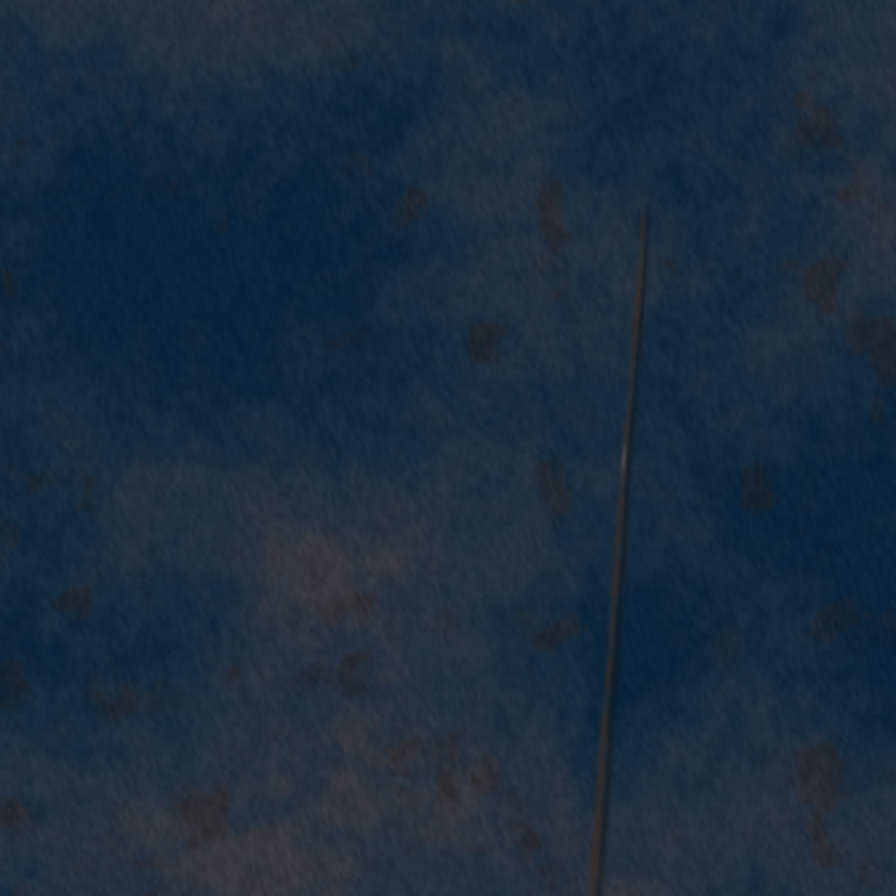
Give the GLSL for this texture, as a Shadertoy shader.

```glsl
const vec3 DEEP_BLUE = vec3(0.035, 0.140, 0.232);
const vec3 SLATE_BLUE = vec3(0.088, 0.170, 0.241);
const vec3 DUSTY_GREY = vec3(0.142, 0.192, 0.252);
const vec3 WARM_GREY = vec3(0.208, 0.218, 0.250);
const vec3 RUST = vec3(0.235, 0.165, 0.145);
const vec3 CRACK_SHADOW = vec3(0.070, 0.085, 0.115);

float hash(vec2 p) {
    vec3 q = fract(p.xyx * 0.1031);
    q += dot(q, q.yzx + 33.33);
    return fract((q.x + q.y) * q.z);
}

float valueNoise(vec2 p) {
    vec2 cell = floor(p);
    vec2 f = fract(p);
    f = f * f * (3.0 - 2.0 * f);
    float low = mix(hash(cell), hash(cell + vec2(1, 0)), f.x);
    float high = mix(hash(cell + vec2(0, 1)), hash(cell + vec2(1, 1)), f.x);
    return mix(low, high, f.y);
}

float fbm(vec2 p, int octaves) {
    float sum = 0.0, weight = 0.5, total = 0.0;
    for (int i = 0; i < octaves; i++) {
        sum += weight * valueNoise(p);
        total += weight;
        weight *= 0.55;
        p = mat2(1.6, 1.2, -1.2, 1.6) * p + 17.3;
    }
    return sum / total;
}

// Soft elliptical wash of pigment
float wash(vec2 p, vec2 center, vec2 radius) {
    vec2 d = (p - center) / radius;
    return exp(-dot(d, d));
}

// Pigment level: 0 is saturated blue, 1 is faded grey
float pigment(vec2 uv) {
    vec2 drift = vec2(fbm(uv * 5.0 + 3.0, 4), fbm(uv * 5.0 + 41.0, 4)) - 0.5;
    vec2 p = uv + 0.16 * drift;
    float level = 0.43;
    level -= 0.42 * wash(p, vec2(0.18, 0.70), vec2(0.30, 0.20));
    level -= 0.34 * wash(p, vec2(0.94, 0.40), vec2(0.22, 0.20));
    level -= 0.34 * wash(p, vec2(0.68, 0.25), vec2(0.07, 0.13));
    level -= 0.26 * wash(p, vec2(0.70, 0.88), vec2(0.09, 0.10));
    level -= 0.24 * wash(p, vec2(0.10, 0.29), vec2(0.12, 0.10));
    level += 0.38 * wash(p, vec2(0.40, 0.04), vec2(0.38, 0.18));
    level += 0.30 * wash(p, vec2(0.38, 0.38), vec2(0.24, 0.09));
    level += 0.30 * wash(p, vec2(0.22, 1.00), vec2(0.22, 0.09));
    level += 0.22 * wash(p, vec2(0.98, 0.66), vec2(0.11, 0.14));
    level += 0.16 * wash(p, vec2(0.55, 0.68), vec2(0.17, 0.13));
    level += 0.20 * wash(p, vec2(0.86, 0.07), vec2(0.18, 0.10));
    level += 0.60 * (fbm(p * 7.0 + 9.0, 5) - 0.5);
    level += 0.34 * (fbm(uv * 32.0, 3) - 0.5);
    return clamp(level, 0.0, 1.0);
}

vec3 pigmentColor(float level) {
    vec3 color = mix(DEEP_BLUE, SLATE_BLUE, smoothstep(0.05, 0.38, level));
    color = mix(color, DUSTY_GREY, smoothstep(0.34, 0.62, level));
    return mix(color, WARM_GREY, smoothstep(0.60, 0.92, level));
}

// Short, slightly slanted paper fibres
float fibres(vec2 uv) {
    vec2 p = vec2(uv.x + 0.25 * uv.y, uv.y);
    float fine = valueNoise(p * vec2(230.0, 125.0));
    float coarse = valueNoise(p * vec2(105.0, 62.0) + 51.0);
    return 0.6 * fine + 0.4 * coarse - 0.5;
}

// Thin, leaning crack with a pale core and a dark edge
vec3 addCrack(vec3 color, vec2 uv, float pixel) {
    float along = uv.y / 0.80;
    float center = 0.659 + 0.062 * along + 0.004 * (fbm(vec2(uv.y * 14.0, 2.0), 3) - 0.5);
    float offset = uv.x - center;
    float reach = 1.0 - smoothstep(0.70, 0.81, uv.y);
    float wear = fbm(vec2(uv.y * 28.0, 7.0), 3);
    float width = mix(0.0045, 0.0025, clamp(along, 0.0, 1.0)) + pixel * 0.5;
    float core = exp(-pow(offset / width, 2.0));
    float edge = exp(-pow((offset - 1.6 * width) / width, 2.0));
    vec3 coreColor = mix(WARM_GREY * vec3(0.92, 0.86, 0.76), RUST, smoothstep(0.35, 0.65, wear));
    color = mix(color, CRACK_SHADOW, 0.55 * edge * reach);
    color = mix(color, coreColor, core * reach * (0.35 + 0.6 * wear));
    float glint = wash(uv, vec2(center, 0.488), vec2(width * 0.7, 0.015));
    return color + vec3(0.13, 0.09, 0.07) * glint;
}

void mainImage(out vec4 fragColor, in vec2 fragCoord) {
    vec2 uv = fragCoord / iResolution.xy;
    float level = pigment(uv);
    vec3 color = pigmentColor(level);

    // Scattered faint rust stains
    float stain = smoothstep(0.62, 0.80, fbm(uv * 13.0 + 83.0, 4));
    stain += 0.7 * wash(uv, vec2(0.81, 0.28), vec2(0.014, 0.022));
    color = mix(color, RUST * 0.7, 0.35 * min(stain, 1.0));

    // Paper grain, stronger on faded areas
    color += fibres(uv) * mix(0.035, 0.060, level) * vec3(1.0, 0.95, 0.9);
    color = addCrack(color, uv, 1.0 / iResolution.x);
    fragColor = vec4(clamp(color, 0.0, 1.0), 1.0);
}
```
